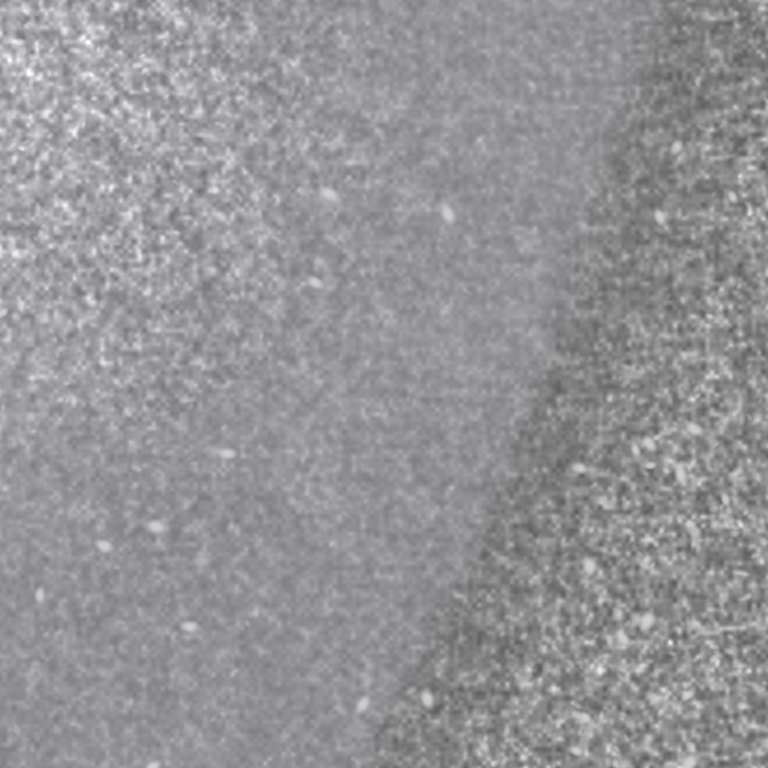
Write a WebGL 1 fragment shader that draws this texture.

```glsl
precision highp float;
uniform vec2 u_resolution;

float hash(vec2 c) {
  return fract(sin(dot(c, vec2(127.1, 311.7))) * 43758.5453);
}

float noise(vec2 p) {
  vec2 i = floor(p), f = fract(p);
  f = f * f * (3.0 - 2.0 * f);
  return mix(mix(hash(i), hash(i + vec2(1.0, 0.0)), f.x),
             mix(hash(i + vec2(0.0, 1.0)), hash(i + vec2(1.0, 1.0)), f.x), f.y);
}

// Two rotated octaves, centred on zero
float grain(vec2 p) {
  vec2 q = mat2(0.8, 0.6, -0.6, 0.8) * p;
  return 0.55 * noise(q * 95.0) + 0.45 * noise(p.yx * 165.0 + 31.0) - 0.5;
}

// Soft, randomly turned oval flecks; density is the chance per cell
float flecks(vec2 p, float cells, float density, float radius) {
  vec2 g = p * cells;
  float cover = 0.0;
  for (int y = -1; y <= 1; y++) {
    for (int x = -1; x <= 1; x++) {
      vec2 cell = floor(g) + vec2(float(x), float(y));
      float chance = hash(cell + cells);
      vec2 centre = cell + vec2(hash(cell + 17.3), hash(cell + 41.9));
      float angle = 6.2832 * hash(cell + 73.1);
      vec2 axis = vec2(cos(angle), sin(angle));
      vec2 d = g - centre;
      d = vec2(dot(d, axis) * 0.7, dot(d, vec2(-axis.y, axis.x)) * 1.15);
      float size = radius * mix(0.65, 1.15, hash(cell + 5.7));
      float spot = 1.0 - smoothstep(size * 0.25, size * 1.3, length(d));
      float present = 1.0 - smoothstep(density * 0.7, density + 0.001, chance);
      cover = max(cover, spot * present);
    }
  }
  return cover;
}

void main() {
  vec2 p = gl_FragCoord.xy / u_resolution;

  // Regions: smooth middle, glittering upper left, dark rough right side
  float cloud = noise(p * 5.0 + 3.0) - 0.5;
  float fine = noise(p * 15.0 + 9.0) - 0.5;
  float side = p.x - 0.47 - 0.37 * p.y - 0.04 * sin(p.y * 3.14) + 0.03 * fine;
  float dark = smoothstep(-0.03, 0.04, side);
  float rough = smoothstep(0.02, 0.24, side);
  float glitter = 1.0 - smoothstep(0.05, 0.62, distance(p, vec2(0.03, 0.87)) + 0.12 * cloud);
  float leftEdge = (1.0 - smoothstep(0.0, 0.25, p.x)) * smoothstep(0.1, 0.5, p.y);

  // Broad shading
  float tone = 0.578 + 0.065 * glitter + 0.02 * leftEdge - 0.075 * dark + 0.045 * rough;
  tone += 0.02 * cloud + 0.02 * fine;

  // Grain, stronger in the rough regions and skewed to the light
  float n = grain(p);
  float strength = 0.17 + 0.24 * glitter + 0.1 * dark + 0.16 * rough;
  tone += strength * (n + 1.2 * n * abs(n) * step(0.0, n));

  // Small glints and a few larger flakes
  float busy = max(glitter, rough) * (1.0 + fine);
  float glints = flecks(p, 75.0, 0.035 + 0.24 * busy, 0.4);
  float flakes = flecks(p + 0.37, 24.0, 0.05 + 0.09 * rough, 0.23);
  tone += 0.13 * glints * (0.55 + 0.45 * busy);

  vec3 tint = mix(vec3(-0.004, -0.003, 0.013), vec3(0.003, -0.001, 0.002), dark);
  vec3 color = vec3(tone) + tint;
  color = mix(color, vec3(0.84, 0.845, 0.845), 0.85 * flakes);
  gl_FragColor = vec4(clamp(color, 0.0, 1.0), 1.0);
}
```
